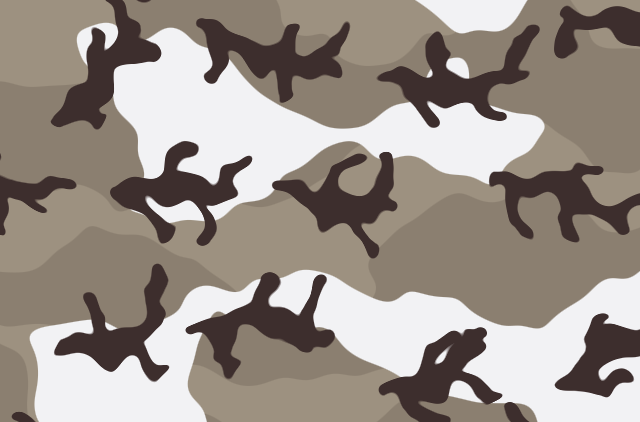
Reproduce this pattern procedurally as a WebGL 2 fragment shader.

```glsl
#version 300 es
precision highp float;

uniform vec2 u_resolution;
out vec4 fragColor;

const vec3 TAUPE = vec3(0.545, 0.498, 0.440);
const vec3 SAND  = vec3(0.615, 0.568, 0.500);
const vec3 SNOW  = vec3(0.949, 0.949, 0.957);
const vec3 BARK  = vec3(0.240, 0.180, 0.176);

const vec2 CELL = vec2(0.42, 0.34);

float hash(vec2 cell, float seed) {
    return fract(sin(dot(cell, vec2(127.1, 311.7)) + seed * 74.7) * 4375.85);
}

// Layered sines in spread directions: mean 0, deviation 1
float waves(vec2 p, vec2 frequency, float seed) {
    const int COUNT = 10;
    float sum = 0.0;
    for (int i = 0; i < COUNT; i++) {
        float n = float(i);
        float angle = n * 2.4 + seed;
        float scale = mix(0.7, 1.35, hash(vec2(n, 3.0), seed));
        float phase = 6.2832 * hash(vec2(n, 8.0), seed);
        sum += sin(dot(p, frequency * scale * vec2(cos(angle), sin(angle))) + phase);
    }
    return sum * sqrt(2.0 / float(COUNT));
}

vec2 wobble(vec2 p, float frequency, float amount, float seed) {
    vec2 f = vec2(frequency);
    return p + amount * vec2(waves(p, f, seed), waves(p, f, seed + 5.0));
}

// Distance to a capsule with a different radius at each end
float limb(vec2 p, vec2 a, vec2 b, float radiusA, float radiusB) {
    vec2 axis = b - a;
    float t = clamp(dot(p - a, axis) / dot(axis, axis), 0.0, 1.0);
    return length(p - a - axis * t) - mix(radiusA, radiusB, t);
}

float smoothMin(float a, float b, float blend) {
    float h = max(blend - abs(a - b), 0.0) / blend;
    return min(a, b) - h * h * blend * 0.25;
}

vec2 heading(float angle) {
    return vec2(cos(angle), sin(angle));
}

// Bent trunk with crooked side branches, centred on the origin
float branchFigure(vec2 p, vec2 cell) {
    float angle = mix(-0.7, 0.6, hash(cell, 1.0));
    angle += 1.4 * step(0.72, hash(cell, 2.0));
    vec2 along = heading(angle);
    vec2 across = vec2(-along.y, along.x);
    float halfLength = mix(0.12, 0.18, hash(cell, 3.0));
    vec2 bend = across * mix(-0.06, 0.06, hash(cell, 4.0));
    vec2 tail = -along * halfLength;
    vec2 tip = along * halfLength;

    float d = limb(p, tail, bend, 0.016, 0.033);
    d = smoothMin(d, limb(p, bend, tip, 0.033, 0.014), 0.02);
    for (int i = 0; i < 4; i++) {
        float n = float(i);
        float t = (n + 0.3 + 0.5 * hash(cell, 10.0 + n)) / 4.0;
        vec2 root = t < 0.5 ? mix(tail, bend, 2.0 * t) : mix(bend, tip, 2.0 * t - 1.0);
        float side = mod(n, 2.0) * 2.0 - 1.0;
        float turn = angle + side * mix(0.6, 1.5, hash(cell, 20.0 + n));
        float size = mix(0.05, 0.085, hash(cell, 30.0 + n));
        vec2 elbow = root + size * heading(turn);
        vec2 end = elbow + 0.6 * size * heading(turn + mix(-0.9, 0.9, hash(cell, 40.0 + n)));
        d = smoothMin(d, limb(p, root, elbow, 0.020, 0.014), 0.02);
        d = smoothMin(d, limb(p, elbow, end, 0.014, 0.017), 0.015);
    }
    return d;
}

// Nearest figure on a staggered, jittered grid
float branches(vec2 p) {
    float d = 1.0;
    float row = floor(p.y / CELL.y);
    for (int j = -1; j <= 1; j++) {
        float y = row + float(j);
        float shift = 0.5 * mod(y, 2.0);
        float column = floor(p.x / CELL.x - shift);
        for (int i = -1; i <= 1; i++) {
            vec2 cell = vec2(column + float(i), y);
            vec2 jitter = 0.3 * (vec2(hash(cell, 6.0), hash(cell, 7.0)) - 0.5);
            vec2 centre = (cell + vec2(shift, 0.0) + 0.5 + jitter) * CELL;
            d = min(d, branchFigure(p - centre, cell));
        }
    }
    return d;
}

// Coverage of the area where the field is positive
float cover(float field, float width) {
    return clamp(field / max(width, 0.00001) + 0.5, 0.0, 1.0);
}

void main() {
    vec2 p = gl_FragCoord.xy / u_resolution.y;

    // Wide ground patches with lobed outlines
    vec2 ground = wobble(wobble(p, 42.0, 0.008, 2.0), 19.0, 0.018, 9.0);
    float sand = waves(ground, vec2(8.0, 18.0), 4.0) - 0.25;
    float snow = waves(ground, vec2(7.5, 16.0), 13.0) - 0.44;
    vec3 color = mix(TAUPE, SAND, cover(sand, fwidth(sand)));
    color = mix(color, SNOW, cover(snow, fwidth(snow)));

    // Knobbly dark branches on top
    vec2 knobbly = wobble(p, 55.0, 0.007, 17.0);
    float bark = -branches(knobbly);
    color = mix(color, BARK, cover(bark, 1.2 / u_resolution.y));

    fragColor = vec4(color, 1.0);
}
```
